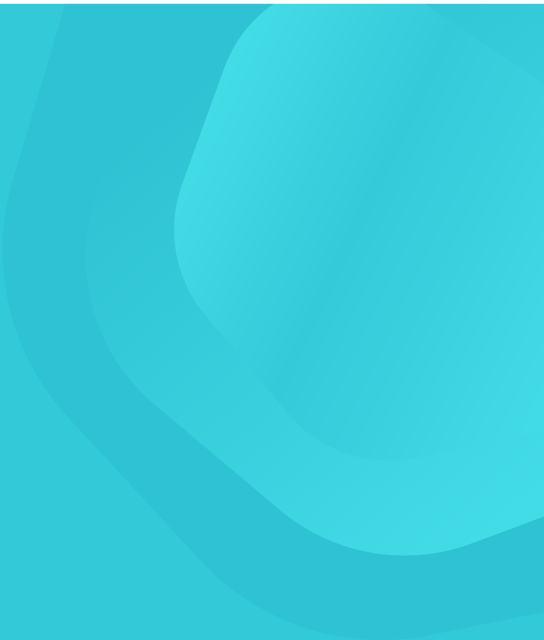
Give the GLSL for this background, as a Shadertoy shader.

```glsl
const vec3 BACKGROUND  = vec3(0.198, 0.788, 0.849);
const vec3 SHADE       = vec3(0.184, 0.761, 0.831);
const vec3 CORE        = vec3(0.204, 0.792, 0.855);
const vec3 GLOW        = vec3(0.259, 0.863, 0.902);
const vec3 STRIP_COLOR = vec3(0.985, 1.0, 1.0);

// Lengths are in units of the canvas height
const float STRIP_HEIGHT  = 0.0059;
const float OUTER_RADIUS  = 0.384;
const float MIDDLE_RADIUS = 0.302;
const float INNER_RADIUS  = 0.208;

// Corner centres of the rounded shapes
const vec2 OUTER[4] = vec2[4](
    vec2(0.388, 0.609), vec2(0.596, 0.384), vec2(1.107, 0.488), vec2(0.518, 1.046));
const vec2 MIDDLE[4] = vec2[4](
    vec2(0.436, 0.599), vec2(0.632, 0.434), vec2(0.997, 0.570), vec2(0.540, 0.950));
const vec2 INNER[4] = vec2[4](
    vec2(0.546, 0.823), vec2(0.480, 0.641), vec2(0.609, 0.488), vec2(0.938, 0.557));

// Gradient of the middle shape, and axis and stops of the inner one
const vec2 MIDDLE_START = vec2(0.234, 0.805);
const vec2 MIDDLE_END   = vec2(0.781, 0.167);
const vec2 INNER_AXIS   = vec2(0.90, -0.43);
const float GLOW_LEFT   = -0.065;
const float CORE_STOP   = 0.221;
const float GLOW_RIGHT  = 0.638;

// Signed distance to a counter-clockwise convex quad grown by a radius
float roundedQuad(vec2 p, vec2 corners[4], float radius) {
    float nearest = 1e5;
    float side = -1e5;
    for (int i = 0; i < 4; i++) {
        vec2 edge = corners[(i + 1) % 4] - corners[i];
        vec2 offset = p - corners[i];
        float along = clamp(dot(offset, edge) / dot(edge, edge), 0.0, 1.0);
        nearest = min(nearest, length(offset - edge * along));
        side = max(side, dot(offset, vec2(edge.y, -edge.x)));
    }
    return (side > 0.0 ? nearest : -nearest) - radius;
}

// Antialiased coverage of a signed distance
float coverage(float dist, float pixel) {
    return clamp(0.5 - dist / pixel, 0.0, 1.0);
}

vec3 middleColor(vec2 p) {
    vec2 axis = MIDDLE_END - MIDDLE_START;
    float t = dot(p - MIDDLE_START, axis) / dot(axis, axis);
    return mix(SHADE, GLOW, clamp(t, 0.0, 1.0));
}

vec3 innerColor(vec2 p) {
    float s = dot(p, INNER_AXIS);
    float left = (CORE_STOP - s) / (CORE_STOP - GLOW_LEFT);
    float right = (s - CORE_STOP) / (GLOW_RIGHT - CORE_STOP);
    return mix(CORE, GLOW, clamp(max(left, right), 0.0, 1.0));
}

void mainImage(out vec4 fragColor, in vec2 fragCoord) {
    float pixel = 1.0 / iResolution.y;
    vec2 p = fragCoord * pixel;

    // Nested shapes, from back to front
    vec3 color = BACKGROUND;
    color = mix(color, SHADE, coverage(roundedQuad(p, OUTER, OUTER_RADIUS), pixel));
    color = mix(color, middleColor(p), coverage(roundedQuad(p, MIDDLE, MIDDLE_RADIUS), pixel));
    color = mix(color, innerColor(p), coverage(roundedQuad(p, INNER, INNER_RADIUS), pixel));

    // Pale strip along the top edge
    color = mix(color, STRIP_COLOR, coverage(1.0 - STRIP_HEIGHT - p.y, pixel));

    fragColor = vec4(color, 1.0);
}
```
